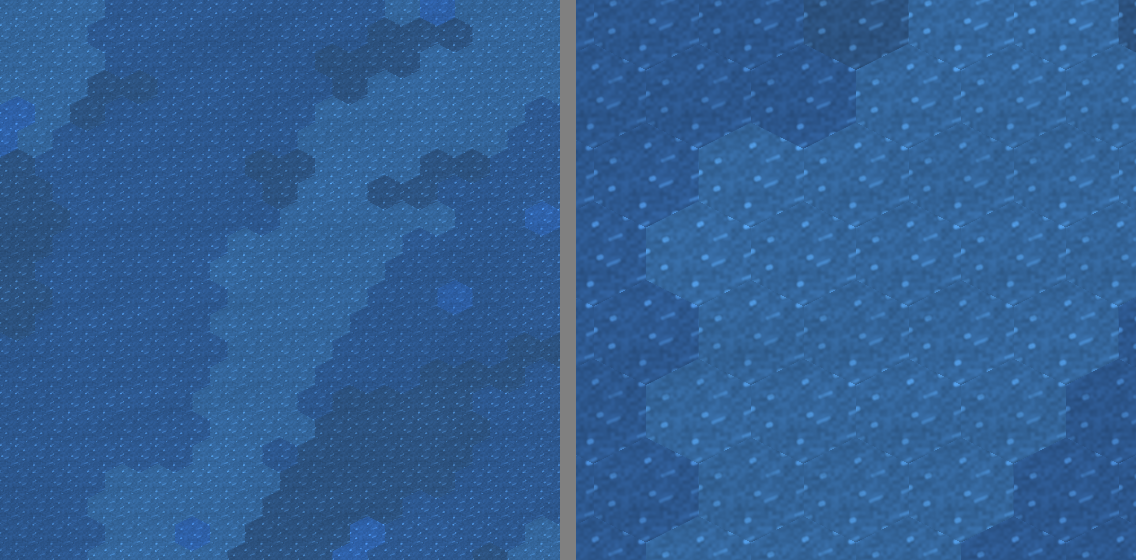
Left, the full canvas; right, a detail of the centre.
Write a Shadertoy shader that draws this texture.

```glsl
const float HEXES = 16.0;        // hexagons across the canvas
const float ROW_STEP = 0.75;     // row spacing in hexagon widths
const float TEXELS = 32.0;       // ripple texels per hexagon width
const float STATION = 8.0;       // texels between ripple marks

const vec3 DEEP = vec3(0.174, 0.341, 0.556);
const vec3 SHALLOW = vec3(0.203, 0.396, 0.605);
const vec3 MURKY = vec3(0.173, 0.323, 0.502);
const vec3 VIVID = vec3(0.180, 0.375, 0.650);
const vec3 GLINT = vec3(0.095, 0.175, 0.240);

float hash(vec2 p) {
    return fract(sin(dot(p, vec2(127.1, 311.7))) * 43758.5453);
}

float noise(vec2 p) {
    vec2 i = floor(p), f = fract(p);
    f = f * f * (3.0 - 2.0 * f);
    float low = mix(hash(i), hash(i + vec2(1, 0)), f.x);
    float high = mix(hash(i + vec2(0, 1)), hash(i + vec2(1, 1)), f.x);
    return mix(low, high, f.y);
}

float fbm(vec2 p) {
    return 0.65 * noise(p) + 0.35 * noise(p * 2.3 + 17.0);
}

// Lean a point so that features rise to the right
vec2 lean(vec2 p, float slope) {
    return vec2(p.x, p.y - slope * p.x);
}

// Hexagon with upright sides: 1 on the outline
float hexDistance(vec2 p) {
    p = abs(p);
    return 2.0 * max(p.x, 0.5 * p.x + p.y);
}

vec2 hexCenter(vec2 cell) {
    return vec2(cell.x + 0.5 * mod(cell.y, 2.0), cell.y * ROW_STEP);
}

// Water kind at a point of the canvas
vec3 waterColor(vec2 p) {
    vec2 s = lean(p, 0.4);
    float band = cos(11.0 * (dot(p, vec2(0.75, -0.45)) - 0.22));
    float depth = band + 2.4 * (fbm(s * vec2(4.0, 6.0) + 3.0) - 0.5);
    float murk = fbm(s * vec2(4.0, 8.0) + 41.0) - 0.12 * abs(depth - 0.3);
    vec3 color = depth > 0.22 ? SHALLOW : DEEP;
    if (murk > 0.58) color = MURKY;
    if (fbm(s * vec2(5.0, 9.0) + 73.0) > 0.79) color = VIVID;
    return color;
}

// Soft short stroke centred on the origin
float stroke(vec2 p, vec2 halfSpan, float radius) {
    float t = clamp(dot(p, halfSpan) / dot(halfSpan, halfSpan), -1.0, 1.0);
    return 1.0 - smoothstep(radius - 0.5, radius + 0.5, length(p - t * halfSpan));
}

// Sparkles and wavelets along slanted rows, the same in each hexagon
float ripples(vec2 p) {
    vec2 home = floor(lean(p, 0.5) / STATION + 0.5);
    float light = 0.0;
    for (int j = -1; j <= 1; j++) {
        for (int i = -1; i <= 1; i++) {
            vec2 id = home + vec2(i, j);
            vec2 jitter = vec2(hash(id + 5.0), hash(id + 9.0)) - 0.5;
            vec2 place = vec2(id.x, id.y + 0.5 * id.x) * STATION;
            vec2 offset = p - place - jitter * vec2(5.0, 3.0);
            float kind = hash(id + 13.0);
            float dot1 = stroke(offset, vec2(0.3, 0.1), 0.75);
            float dash = stroke(offset, vec2(1.0, 0.4) * mix(1.0, 2.0, kind), 0.5);
            light = max(light, kind < 0.45 ? 1.1 * dot1 : 0.65 * dash);
        }
    }
    return light;
}

void mainImage(out vec4 fragColor, in vec2 fragCoord) {
    vec2 uv = fragCoord / iResolution.y;
    vec2 p = uv * HEXES;
    float soft = 2.0 * HEXES / iResolution.y;

    // Blend the hexagons around this point with smooth edges
    vec3 sum = vec3(0.0);
    float total = 0.0, nearest = 9.0;
    vec2 local = vec2(0.0);
    float row = floor(p.y / ROW_STEP + 0.5);
    for (int j = -1; j <= 1; j++) {
        for (int i = -1; i <= 1; i++) {
            float y = row + float(j);
            float x = floor(p.x - 0.5 * mod(y, 2.0) + 0.5) + float(i);
            vec2 center = hexCenter(vec2(x, y));
            float d = hexDistance(p - center);
            float weight = clamp((1.0 - d) / soft + 0.5, 0.0, 1.0);
            if (weight > 0.0) {
                float tint = hash(vec2(floor(center.x), 2.0)) - 0.5;
                sum += weight * waterColor(center / HEXES) * (1.0 + 0.02 * tint);
                total += weight;
            }
            if (d < nearest) {
                nearest = d;
                local = (p - center) * TEXELS;
            }
        }
    }
    vec3 color = sum / max(total, 0.001);

    // Broad slanted swells, fine grain and glints
    float swell = noise(lean(uv, 0.25) * vec2(5.0, 26.0)) - 0.5;
    float grain = noise(lean(local, 0.4) * vec2(0.35, 0.7) + 31.0) - 0.5;
    float speckle = noise(local * 0.85 + 57.0) - 0.5;
    color *= 1.0 + 0.05 * swell + 0.10 * grain + 0.17 * speckle;
    color += GLINT * ripples(local) * (0.9 + 0.5 * swell);

    fragColor = vec4(color, 1.0);
}
```
